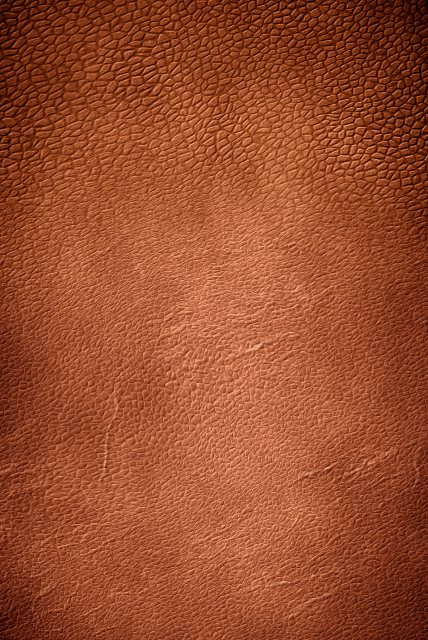
Write a Shadertoy shader that draws this texture.

```glsl
// Worn brown leather: pebbled grain, fine pale folds and long creases under a dark vignette.

float hash(vec2 p) {
    vec3 q = fract(vec3(p.xyx) * 0.1031);
    q += dot(q, q.yzx + 33.33);
    return fract((q.x + q.y) * q.z);
}

float noise(vec2 p) {
    vec2 i = floor(p), f = fract(p);
    f = f * f * (3.0 - 2.0 * f);
    return mix(mix(hash(i), hash(i + vec2(1, 0)), f.x),
               mix(hash(i + vec2(0, 1)), hash(i + vec2(1, 1)), f.x), f.y);
}

float fbm(vec2 p) {
    float sum = 0.0, amp = 0.5;
    for (int i = 0; i < 4; i++) {
        sum += amp * noise(p);
        p = mat2(1.6, 1.2, -1.2, 1.6) * p + 7.3;
        amp *= 0.5;
    }
    return sum;
}

// Height of rounded cells: low in the gaps, flat on top.
float pebbles(vec2 p) {
    vec2 cell = floor(p), f = fract(p);
    float near = 8.0, second = 8.0;
    for (int y = -1; y <= 1; y++)
    for (int x = -1; x <= 1; x++) {
        vec2 o = vec2(x, y), id = cell + o;
        vec2 r = o + 0.1 + 0.8 * vec2(hash(id), hash(id + 57.0)) - f;
        float d = length(r);
        second = min(second, max(near, d));
        near = min(near, d);
    }
    return smoothstep(0.0, 0.42, second - near);
}

// Thin ridges that follow the zero line of a noise field.
float folds(vec2 p, float width) {
    return 1.0 - smoothstep(0.0, width, abs(fbm(p) - 0.47));
}

// Lit crest and shaded foot of a wavering, tapered crease from s.xy to s.zw.
float crease(vec2 p, vec4 s) {
    vec2 along = s.zw - s.xy, r = p - s.xy;
    float len = length(along);
    vec2 dir = along / len;
    float t = dot(r, dir) / len;
    float side = dot(r, vec2(-dir.y, dir.x));
    side += 0.014 * (noise(p * 28.0) - 0.5) + 0.005 * (noise(p * 95.0) - 0.5);
    float taper = smoothstep(-0.05, 0.25, t) * (1.0 - smoothstep(0.6, 1.08, t));
    float crest = exp(-pow(side / 0.0021, 2.0));
    float foot = exp(-pow((side + 0.0045) / 0.003, 2.0));
    return taper * (crest - 0.6 * foot) * (0.5 + 0.7 * noise(p * 45.0));
}

// Leather dye, from burnt umber to pale tan.
vec3 dye(float t) {
    return vec3(0.2 + 0.7 * t,
                0.04 + t * (0.28 + 0.26 * t),
                0.03 + t * (0.02 + 0.38 * t));
}

void mainImage(out vec4 fragColor, in vec2 fragCoord) {
    vec2 uv = fragCoord / iResolution.xy;
    vec2 p = fragCoord / iResolution.y;
    float top = smoothstep(0.45, 0.9, uv.y + 0.25 * (noise(p * 5.0) - 0.5));

    // Vignette and uneven dye
    vec2 c = uv - vec2(0.5, 0.46), c2 = c * c;
    float tone = 0.76 - dot(c2, vec2(0.7, 0.8)) - dot(c2 * c2, vec2(3.2, 2.4));
    tone += 0.34 * (fbm(p * 5.0 + 3.0) - 0.47);
    tone += 0.16 * (fbm(p * vec2(26.0, 15.0)) - 0.47);

    // Grain runs up to the right, bent by slow noise
    vec2 bend = vec2(noise(p * 4.0), noise(p * 4.0 + 19.0)) - 0.5;
    vec2 q = mat2(0.9, -0.43, 0.43, 0.9) * (p + 0.07 * bend);
    q += 0.006 * (vec2(noise(p * 40.0), noise(p * 40.0 + 31.0)) - 0.5);
    vec2 light = vec2(-0.0006, 0.0017);

    // Coarse pebbles above, fine ones below
    vec2 big = vec2(58.0, 92.0), small = vec2(95.0, 150.0);
    float coarse = pebbles(q * big), fine = pebbles(q * small);
    float coarseLit = coarse - pebbles((q + light) * big);
    float fineLit = fine - pebbles((q + light) * small);
    float patchy = 0.6 + 0.8 * noise(p * 9.0 + 5.0);
    tone += patchy * mix(0.13, 0.42, top) * coarseLit;
    tone += mix(0.24, 0.1, top) * fineLit;
    tone += top * 0.17 * (coarse - 0.7) + (1.0 - top) * 0.05 * (0.6 - fine);
    tone += 0.13 * (noise(p * 330.0) - 0.5);

    // Pale hairline folds with a shadow beneath
    vec2 stretch = vec2(11.0, 34.0);
    float mask = smoothstep(0.3, 0.7, noise(p * 7.0 + 11.0)) * (1.0 - 0.6 * top);
    float fold = folds(q * stretch, 0.035) - 0.7 * folds((q + 1.8 * light) * stretch, 0.035);
    float hair = folds(q * stretch * 2.1 + 40.0, 0.05);
    tone += mask * (0.17 * fold + 0.09 * hair);

    // Long creases
    vec4 lines[10] = vec4[10](
        vec4(0.325, 0.434, 0.495, 0.492), vec4(0.150, 0.225, 0.188, 0.410),
        vec4(0.450, 0.240, 0.540, 0.284), vec4(-0.02, 0.250, 0.035, 0.275),
        vec4(0.545, 0.255, 0.690, 0.335), vec4(0.390, 0.078, 0.570, 0.122),
        vec4(0.405, 0.015, 0.575, 0.110), vec4(0.642, 0.220, 0.670, 0.350),
        vec4(0.135, 0.580, 0.205, 0.645), vec4(-0.01, 0.035, 0.100, 0.100));
    float wear = 0.0;
    for (int i = 0; i < 10; i++)
        wear += crease(p, lines[i]) * (i < 3 ? 1.0 : 0.65);
    tone += 0.27 * wear;

    // Warmer dye on top, chalky tint on worn crests
    vec3 col = dye(clamp(tone, -0.18, 1.08));
    col.b -= 0.03 * smoothstep(0.45, 0.8, uv.y);
    col += vec3(0.0, 0.05, 0.07) * max(wear, 0.0);
    fragColor = vec4(clamp(col, 0.0, 1.0), 1.0);
}
```
